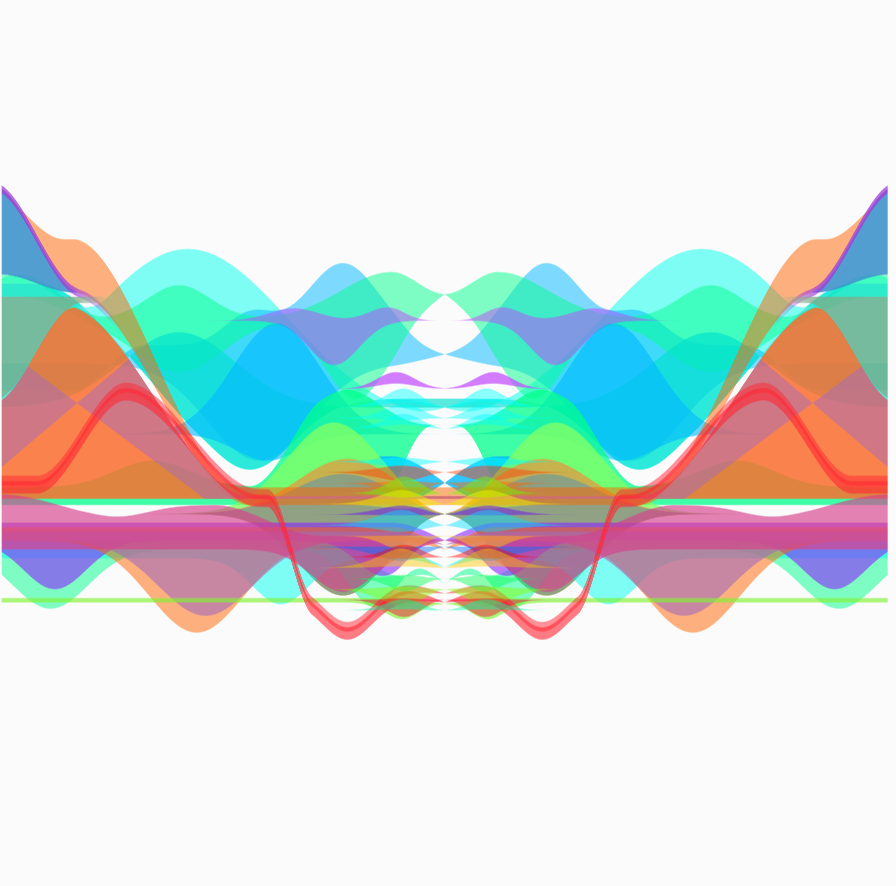
Write a Shadertoy shader that draws this background.

```glsl
// Translucent coloured ribbons weave across a near-white ground, mirrored about the centre.
// Each ribbon fills the space between two curves built from bumps and ramps,
// and most ribbons are pinched to a single point on the mirror axis.

const vec3 AQUA = vec3(0.0, 1.0, 0.92);
const vec3 SKY = vec3(0.0, 0.72, 1.0);
const vec3 GREEN = vec3(0.0, 1.0, 0.55);
const vec3 VIOLET = vec3(0.75, 0.28, 1.0);
const vec3 ORANGE = vec3(1.0, 0.4, 0.0);
const vec3 MAUVE = vec3(0.64, 0.42, 0.74);
const vec3 RED = vec3(1.0, 0.15, 0.2);

float x, depth, pixel;   // distance from axis, distance from top, edge softness (percent of height)
vec3 paint;

float bump(float centre, float width) {
    float d = (x - centre) / width;
    return exp(-d * d);
}

float rise(float a, float b) { return smoothstep(a, b, x); }

float hash(float n) { return fract(sin(n * 12.9898) * 43758.5453); }

// Blend the area between two curves, in either order, with box-filtered edges
void fill(vec3 tint, float alpha, float a, float b) {
    float inside = min(depth + 0.5 * pixel, max(a, b)) - max(depth - 0.5 * pixel, min(a, b));
    paint = mix(paint, tint, alpha * clamp(inside / pixel, 0.0, 1.0));
}

// The same, with both curves drawn together at the axis
void ribbon(vec3 tint, float alpha, float pinch, float a, float b) {
    float spread = 2.0 * smoothstep(-6.0, 6.0, x) - 1.0;
    fill(tint, alpha, mix(pinch, a, spread), mix(pinch, b, spread));
}

void upperArches() {
    float aquaLow = 45.0 + 8.0 * bump(22.0, 7.0) - 13.0 * rise(28.0, 46.0);
    ribbon(AQUA, 0.5, 46.0, 48.0 - 19.9 * bump(29.0, 16.0) - 13.0 * rise(38.0, 50.0), aquaLow);
    ribbon(SKY, 0.5, 40.0,
        39.0 - 9.3 * bump(11.5, 6.0) - 3.5 * bump(22.0, 4.0) + 5.0 * rise(34.0, 42.0),
        41.0 + 11.0 * bump(21.0, 8.0));
    ribbon(GREEN, 0.5, 33.2,
        36.0 - 5.3 * bump(6.0, 8.0) - 3.8 * bump(30.0, 5.0) - 5.0 * rise(38.0, 48.0),
        36.0 + 9.0 * bump(10.0, 5.0) + 6.0 * bump(30.0, 7.0) - 2.5 * rise(38.0, 48.0));
    fill(AQUA * 0.88, 0.65, 46.0 - 8.5 * bump(30.0, 9.0), aquaLow);
    ribbon(VIOLET, 0.5, 36.2, 36.2 - 1.5 * bump(6.5, 3.0) - 1.4 * bump(17.0, 4.0),
        36.2 + 5.0 * bump(12.5, 4.0));
    ribbon(SKY, 0.6, 49.0, 49.0 - 12.5 * bump(19.0, 7.0), 49.0 + 3.0 * bump(20.0, 5.0));
    fill(VIOLET, 0.7, 43.9 - 1.9 * bump(5.5, 3.0), 43.9 - 0.6 * bump(5.5, 3.0));
}

void middleWaves() {
    ribbon(GREEN, 0.75, 48.0,
        48.0 - 4.0 * bump(11.0, 5.0) + 7.0 * rise(14.0, 22.0) - 3.0 * bump(33.0, 6.0),
        48.0 + 9.0 * rise(1.0, 8.0));
    ribbon(SKY, 0.8, 54.5, 51.5 + 4.0 * rise(7.0, 13.0), 57.0 - 1.5 * rise(7.0, 13.0));
    // Three nested bowls share one lower rim
    float rim = 58.0 + 9.2 * bump(11.5, 7.0);
    ribbon(vec3(0.5, 1.0, 0.4), 0.8, 58.0, 58.0 - 10.3 * bump(12.5, 7.5), rim);
    ribbon(vec3(1.0, 0.5, 0.2), 0.6, 58.0, 58.0 - 6.2 * bump(11.0, 8.0), rim);
    ribbon(vec3(0.45, 0.6, 0.6), 0.7, 58.0, 58.0 - 4.5 * bump(11.5, 8.0), rim);
}

void outerFolds() {
    float outerTop = 55.0 - 28.0 * rise(23.0, 42.0) - 6.0 * rise(43.0, 52.0);
    float outerLow = 57.0 - 24.0 * rise(22.0, 42.0) - 12.0 * rise(41.0, 51.0);
    float foldTop = 34.5 + 11.0 * rise(41.5, 51.0) + 21.5 * (1.0 - rise(22.0, 43.0));
    float foldLow = max(foldTop, 56.3);
    fill(ORANGE, 0.5, outerTop, outerLow);
    fill(vec3(0.25, 0.58, 0.8), 0.9, outerLow, max(outerLow, 33.0 - 2.0 * rise(42.0, 50.0)));
    fill(VIOLET * 0.85, 0.75 * rise(36.0, 43.0), outerLow - 0.4, outerLow + 0.5);
    fill(vec3(0.5, 0.67, 0.53), 0.75 * rise(37.0, 42.0), 33.5, 34.2 + 11.0 * rise(41.0, 51.0));
    fill(vec3(0.98, 0.43, 0.18), 0.85, foldTop, foldLow);
    // Two crossing slopes shade a lens on each side of their meeting point
    float falling = clamp(45.5 + (41.5 - x) * 0.75, foldTop, foldLow);
    float rising = clamp(45.5 + (x - 41.5) * 0.85, foldTop, foldLow);
    fill(MAUVE, 0.5, falling, rising);
}

void lowerWaves() {
    ribbon(GREEN, 0.5, 66.0, 61.0 + 4.0 * bump(5.0, 5.0),
        62.0 + 6.7 * bump(44.5, 6.0) + 6.5 * bump(8.0, 4.0));
    ribbon(AQUA, 0.5, 64.0, 62.0, 63.0 + 5.2 * bump(18.5, 4.5));
    ribbon(vec3(0.55, 0.15, 1.0), 0.6, 61.0, 59.0, 61.0 + 5.5 * bump(44.0, 5.0) + 4.0 * bump(7.0, 4.0));
    ribbon(ORANGE, 0.5, 62.0, 59.5, 61.0 + 10.4 * bump(28.0, 7.5));
    ribbon(MAUVE, 0.6, 61.5, 60.0, 61.0 + 8.5 * bump(27.0, 7.5));
    ribbon(vec3(0.84, 0.25, 0.55), 0.65, 61.0,
        60.5 - 3.5 * rise(14.0, 26.0) + 1.3 * bump(37.0, 5.0) - 1.2 * rise(41.0, 50.0),
        62.0 + 4.8 * bump(11.5, 5.0));
    ribbon(vec3(0.5, 0.95, 0.2), 0.65, 68.2, 67.5, 68.0 + 2.0 * bump(4.5, 3.0));
    // Two close strands dip beside the axis and climb outwards
    float strand = 67.0 + 4.5 * bump(11.0, 4.0) - 10.5 * rise(15.0, 20.0)
        - 12.0 * rise(21.0, 36.0) + 10.5 * rise(36.0, 46.0);
    ribbon(RED, 0.6, 68.0, strand - 0.7, strand + 0.7);
    ribbon(RED, 0.5, 67.0, strand - 1.3, strand - 0.2);
}

// Small bright slivers fan out from the axis
void slivers() {
    for (float i = 0.0; i < 18.0; i++) {
        float pinch = 46.0 + 1.2 * i + step(3.0, i) * 2.5;
        float reach = bump(4.0, 3.0 + 2.0 * hash(i + 7.0));
        float middle = pinch + (hash(i) - 0.5) * 3.0 * reach;
        float halfWidth = (0.5 + 0.9 * hash(i + 31.0)) * reach;
        float hue = i < 4.0 ? 0.5 : hash(i + 53.0);
        vec3 tint = clamp(abs(fract(hue + vec3(0.0, 0.667, 0.333)) * 6.0 - 3.0) - 1.0, 0.0, 1.0);
        ribbon(tint, 0.45, pinch, middle - halfWidth, middle + halfWidth);
    }
}

void mainImage(out vec4 fragColor, in vec2 fragCoord) {
    vec2 place = 100.0 * fragCoord / iResolution.y;
    pixel = 150.0 / iResolution.y;
    x = abs(place.x - 50.2);
    depth = 100.0 - place.y;
    vec3 ground = vec3(0.984);
    paint = ground;
    upperArches(); middleWaves(); outerFolds(); lowerWaves(); slivers();
    // Plain margin beyond the ends of the ribbons
    paint = mix(ground, paint, clamp((50.0 - x) / pixel + 0.5, 0.0, 1.0));
    fragColor = vec4(paint, 1.0);
}
```
